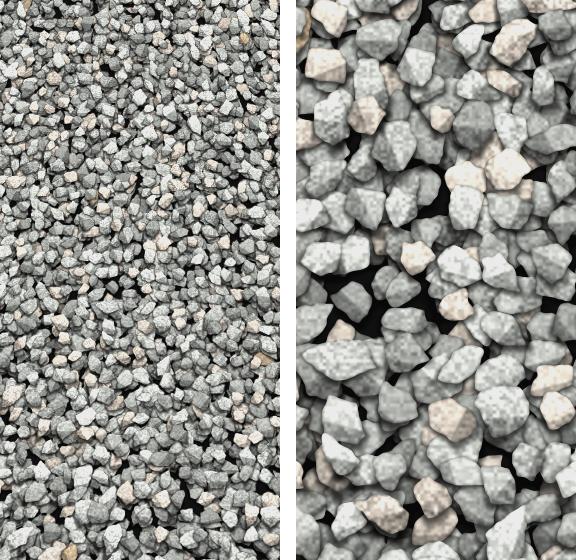
Left, the full canvas; right, a detail of the centre.
Give the GLSL for this texture, as a Shadertoy shader.

```glsl
float hash(vec2 p) {
    return fract(sin(dot(p, vec2(127.1, 311.7))) * 43758.5453);
}

float noise(vec2 p) {
    vec2 i = floor(p), f = fract(p);
    f = f * f * (3.0 - 2.0 * f);
    return mix(mix(hash(i), hash(i + vec2(1, 0)), f.x),
               mix(hash(i + vec2(0, 1)), hash(i + vec2(1, 1)), f.x), f.y);
}

mat2 rotate(float a) {
    return mat2(cos(a), sin(a), -sin(a), cos(a));
}

// Rounded irregular polygon: smooth maximum of six half planes
float stoneDistance(vec2 q, vec2 id, float radius) {
    float sum = 0.0;
    for (int k = 0; k < 6; k++) {
        float jitter = hash(id + float(k) * 3.7);
        float a = (float(k) + 0.8 * jitter) * 1.0472;
        float side = radius * mix(0.72, 1.1, hash(id - float(k) * 5.3));
        sum += exp(32.0 * (dot(q, vec2(cos(a), sin(a))) - side));
    }
    return log(sum) / 32.0;
}

// Mostly grey rock, some pale pink, a little ochre
vec3 stoneColor(vec2 id) {
    float kind = hash(id + 17.3);
    vec3 color = vec3(0.985, 1.0, 0.97) * mix(0.62, 0.94, hash(id + 41.9));
    if (kind > 0.82) color = vec3(0.97, 0.92, 0.86) * mix(0.88, 1.0, hash(id + 8.6));
    if (kind > 0.988) color = vec3(0.80, 0.71, 0.58);
    return color;
}

void mainImage(out vec4 fragColor, in vec2 fragCoord) {
    // Ground recedes, so stones shrink towards the top
    vec2 uv = fragCoord / iResolution.x;
    float density = 12.5 + 4.5 * uv.y;
    vec2 p = vec2((uv.x - 0.5) * density, uv.y * (12.5 + 2.25 * uv.y));
    float pixel = density / iResolution.x;

    float grain = 0.65 * noise(p * 15.0) + 0.35 * noise(p * 7.0 + 31.0) - 0.5;
    float rough = 0.08 * (noise(p * 6.0 + 9.0) - 0.5);
    vec3 color = vec3(0.06);

    // Heaps of stones, from the deepest layer to the top one
    for (int layer = 0; layer < 5; layer++) {
        float level = float(layer);
        mat2 turn = rotate(level * 0.4);
        vec2 g = turn * p + level * vec2(7.37, 3.61);
        vec2 cell = floor(g);
        for (int j = -1; j <= 1; j++)
        for (int i = -1; i <= 1; i++) {
            vec2 c = cell + vec2(i, j);
            vec2 id = c + level * 57.0;
            if (hash(id + 2.2) > 0.88) continue;

            vec2 center = c + 0.5 + 0.6 * (vec2(hash(id), hash(id + 71.0)) - 0.5);
            vec2 q = (g - center) * turn;
            float size = hash(id + 13.0);
            float radius = mix(0.34, 0.56, size * size);

            // Elongated stones lie at any angle, rather flat than upright
            float stretch = mix(1.0, 1.3, hash(id + 37.0));
            float tilt = 3.0 * (hash(id + 23.0) - 0.5);
            vec2 body = rotate(tilt) * q * vec2(1.0 / stretch, stretch);
            float d = stoneDistance(body, id, radius) + rough;

            // Shadow thrown on the stones below
            color *= mix(0.36, 1.0, smoothstep(-0.06, 0.11, d + 0.18 * q.y));

            // Facets, light from above and darker rim
            float a = 1.57 + 2.6 * (hash(id + 53.0) - 0.5);
            float ridge = dot(q, vec2(cos(a), sin(a))) + radius * (0.8 * hash(id + 61.0));
            float light = mix(0.72, 1.0, smoothstep(-0.04, 0.04, ridge));
            light *= 1.0 + 0.18 * q.y;
            light *= mix(0.74, 1.0, smoothstep(0.02, -0.07, d));
            light += grain * mix(0.35, 0.7, hash(id + 83.0));
            light *= mix(0.75, 1.0, level / 4.0);

            color = mix(color, stoneColor(id) * light, smoothstep(pixel, -pixel, d * 1.4));
        }
    }
    fragColor = vec4(clamp(color * 1.03, 0.03, 0.92), 1.0);
}
```
